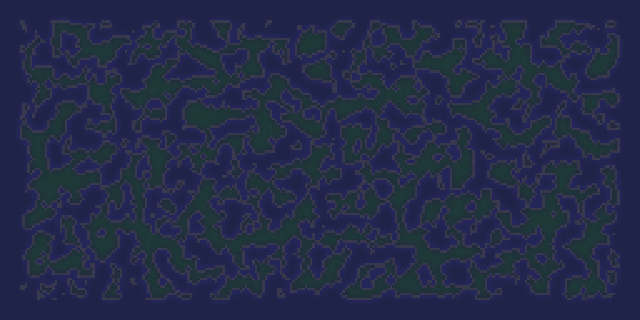
Give the GLSL for this texture, as a WebGL 1 fragment shader.

```glsl
precision highp float;
uniform vec2 u_resolution;

const float ROWS = 128.0;       // map cells per canvas height
const float MARGIN = 8.0;       // open sea around the map, in cells
const float SEA_LEVEL = -0.03;
const int REACH = 3;            // radius of the shore shading, in cells

const vec3 DEEP_SEA = vec3(0.126, 0.137, 0.282);
const vec3 SHALLOWS = vec3(0.141, 0.149, 0.348);
const vec3 COAST = vec3(0.215, 0.219, 0.303);
const vec3 LOWLAND = vec3(0.132, 0.160, 0.245);
const vec3 HIGHLAND = vec3(0.118, 0.222, 0.217);

float hash(vec2 p) {
  return fract(sin(dot(p, vec2(127.1, 311.7))) * 43758.5453);
}

// Slope of a random gradient at a lattice corner, seen from an offset
float slope(vec2 corner, vec2 offset) {
  vec2 gradient = vec2(hash(corner), hash(corner + 57.3)) * 2.0 - 1.0;
  return dot(gradient, offset);
}

float gradientNoise(vec2 p) {
  vec2 i = floor(p);
  vec2 f = fract(p);
  vec2 e = vec2(1.0, 0.0);
  vec2 blend = f * f * (3.0 - 2.0 * f);
  float low = mix(slope(i, f), slope(i + e.xy, f - e.xy), blend.x);
  float high = mix(slope(i + e.yx, f - e.yx), slope(i + e.xx, f - e.xx), blend.x);
  return mix(low, high, blend.y);
}

vec2 turn(vec2 p, float angle) {
  float c = cos(angle);
  float s = sin(angle);
  return vec2(c * p.x - s * p.y, s * p.x + c * p.y);
}

// Narrow islands broken up by smaller bays and islets
float height(vec2 cell) {
  float broad = gradientNoise(turn(cell, 0.6) / 7.2 + 31.0);
  float fine = gradientNoise(turn(cell, -0.4) / 3.3 + 87.0);
  return broad + 0.48 * fine;
}

// 1 on land, 0 in the sea and in the margin
float land(vec2 cell, vec2 size) {
  vec2 border = min(cell, size - cell) - MARGIN;
  float inside = min(border.x, border.y);
  if (inside < 0.0) return 0.0;
  float sink = 0.2 * (1.0 - smoothstep(0.0, 2.5, inside));
  return step(SEA_LEVEL, height(cell) - sink);
}

void main() {
  vec2 size = vec2(ROWS * u_resolution.x / u_resolution.y, ROWS);
  vec2 cell = floor(gl_FragCoord.xy / u_resolution * size) + 0.5;

  // Blurred land share, and whether a direct neighbour is sea
  float here = land(cell, size);
  float share = 0.0;
  float total = 0.0;
  float enclosed = 1.0;
  for (int y = -REACH; y <= REACH; y++) {
    for (int x = -REACH; x <= REACH; x++) {
      vec2 offset = vec2(float(x), float(y));
      float ground = land(cell + offset, size);
      float weight = exp(-0.13 * dot(offset, offset));
      share += ground * weight;
      total += weight;
      if (dot(offset, offset) < 1.5) enclosed *= ground;
    }
  }
  share /= total;

  // Shade sea and land by their distance from the shore
  vec3 sea = mix(DEEP_SEA, SHALLOWS, smoothstep(0.04, 0.5, share));
  vec3 soil = mix(LOWLAND, HIGHLAND, clamp((share - 0.55) / 0.45, 0.0, 1.0));
  float grain = hash(cell + 5.0) - 0.5;
  vec3 shore = COAST * (1.0 + 0.1 * grain);
  vec3 ground = mix(shore, soil * (1.0 + 0.04 * grain), enclosed);
  gl_FragColor = vec4(mix(sea, ground, here), 1.0);
}
```
